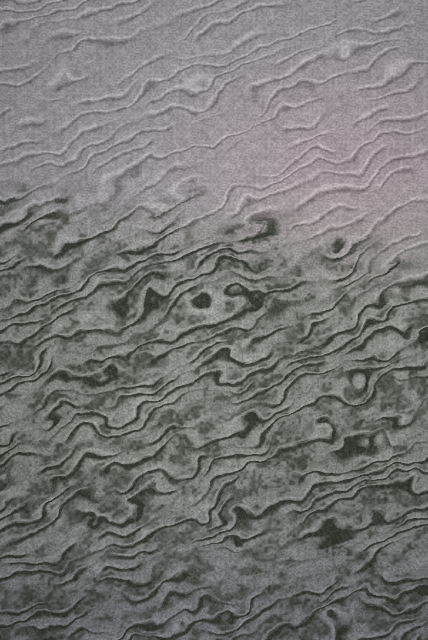
Reproduce this texture procedurally as a Shadertoy shader.

```glsl
// Wrinkled, flaking paint: pale and dry above, dark grime in the creases below.

float hash(vec2 p) {
    return fract(sin(dot(p, vec2(127.1, 311.7))) * 43758.5453);
}

float noise(vec2 p) {
    vec2 cell = floor(p), f = fract(p);
    f = f * f * (3.0 - 2.0 * f);
    return mix(mix(hash(cell), hash(cell + vec2(1, 0)), f.x),
               mix(hash(cell + vec2(0, 1)), hash(cell + vec2(1, 1)), f.x), f.y);
}

float fbm(vec2 p) {
    float sum = 0.0, amp = 0.5;
    for (int i = 0; i < 4; i++) {
        sum += amp * noise(p);
        p = p * 2.03 + 17.3;
        amp *= 0.5;
    }
    return sum / 0.9375;
}

void mainImage(out vec4 fragColor, in vec2 fragCoord) {
    // Width runs from 0 to 1, height from 0 to about 1.5
    vec2 p = fragCoord / iResolution.x;
    float top = iResolution.y / iResolution.x;
    float y = p.y / top;

    // Wrinkle axes: q.x runs along the creases, rising to the right
    float angle = 0.38;
    vec2 q = mat2(cos(angle), -sin(angle), sin(angle), cos(angle)) * p;
    q += 0.022 * (vec2(fbm(p * 20.0), fbm(p * 20.0 + 40.0)) - 0.5);

    // Grime starts below a ragged slanting front
    float front = (0.69 - 0.12 * p.x * p.x) * top;
    float grime = smoothstep(-0.04, 0.06,
        front - p.y + 0.17 * (fbm(q * vec2(9.0, 24.0)) - 0.5));

    // Warped terraces: a soft shadow climbs to a sharp lip
    float phase = q.y * 29.0
        + mix(1.6, 2.2, grime) * noise(q * vec2(11.0, 14.0))
        + mix(0.5, 0.95, grime) * noise(q * vec2(27.0, 36.0) + 5.0);
    float s = fract(phase);

    // Each crease is cut into short runs of its own
    float row = floor(phase + 0.5);
    float run = noise(vec2(q.x * 13.0 + 40.0 * hash(vec2(row, 3.0)), row * 7.0));
    float strength = smoothstep(0.22, 0.58, run);
    float edge = 1.0 - smoothstep(0.88, 1.0, s);
    float crease = smoothstep(0.5, 0.82, s) * edge;
    float groove = smoothstep(0.66, 0.88, s) * edge;
    float lip = smoothstep(0.0, 0.07, s) * (1.0 - smoothstep(0.1, 0.3, s));

    // Fine grain and coarser pitting
    float grain = noise(p * 300.0) - 0.5;
    float pits = noise(p * 140.0 + 31.0) - 0.5;

    // Clean paint: lilac above, faint green at the left, pink glow at the right
    vec3 paint = mix(vec3(0.535, 0.55, 0.53), vec3(0.57, 0.56, 0.575),
                     smoothstep(0.5, 0.75, y));
    vec2 glow = (vec2(p.x, y) - vec2(0.85, 0.72)) / vec2(0.4, 0.18);
    paint += vec3(0.06, 0.025, 0.03) * exp(-dot(glow, glow));
    paint = mix(paint, vec3(0.475, 0.48, 0.495), 1.0 - smoothstep(0.02, 0.3, y));

    // Relief light on lips and thin grooves
    float relief = mix(0.10, 0.055, grime) * lip - 0.13 * groove;
    paint += relief * strength;
    paint += 0.06 * (fbm(q * vec2(24.0, 50.0) + 3.0) - 0.5);
    paint += grain * mix(0.12, 0.16, grime) + pits * 0.07;

    // Grime fills the creases and speckles the pads between them
    float mottle = smoothstep(0.42, 0.70,
        fbm(q * vec2(30.0, 46.0) + 60.0) + 0.25 * pits + 0.15 * grain);
    float stain = crease * (0.2 + 0.8 * strength);
    stain = max(stain, 0.58 * mottle * (1.0 - 0.8 * lip * strength));
    stain += 0.12 * smoothstep(0.3, 0.7, fbm(p * 9.0 + 20.0));
    stain = clamp(stain * (1.0 + 0.6 * pits), 0.0, 1.0) * grime;
    vec3 dirt = vec3(0.205, 0.22, 0.19) + 0.09 * grain;
    vec3 color = mix(paint, dirt, stain * 0.97);

    // Gentle falloff toward the corners and lower edge
    vec2 c = vec2(p.x - 0.55, y - 0.6);
    color *= 1.04 - 0.3 * dot(c, c);
    fragColor = vec4(clamp(color, 0.0, 1.0), 1.0);
}
```
